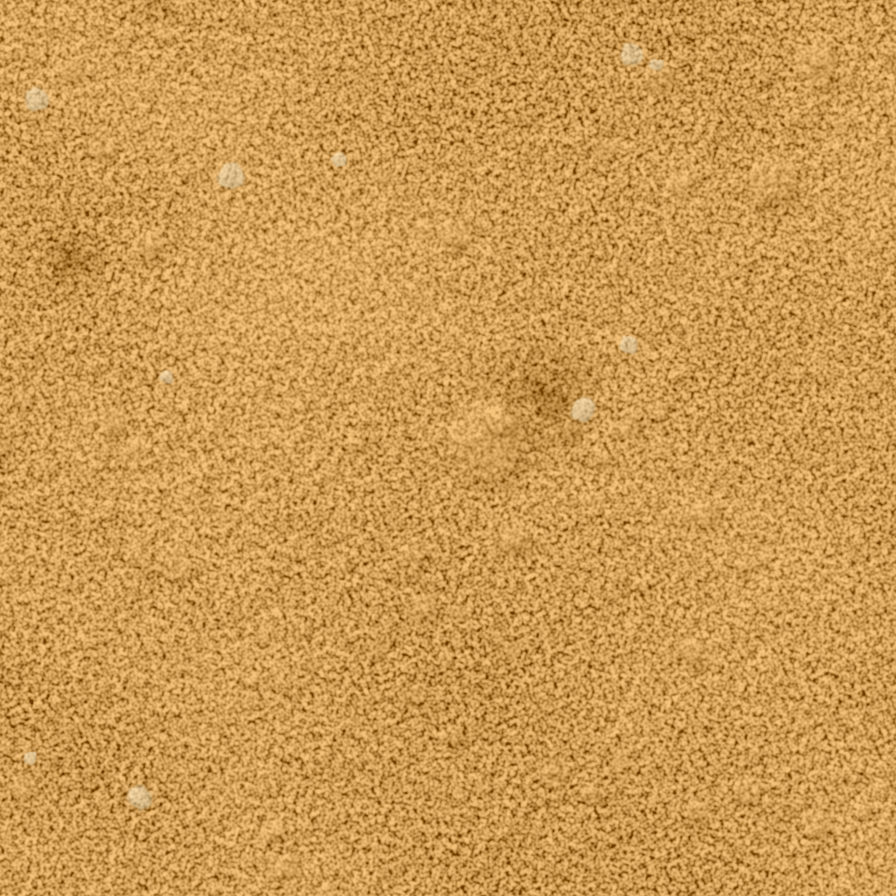
A WebGL 2 fragment shader for this texture:

```glsl
#version 300 es
precision highp float;

uniform vec2 u_resolution;
out vec4 fragColor;

const vec3 DARK_SAND = vec3(0.54, 0.34, 0.07);
const vec3 LIGHT_SAND = vec3(0.93, 0.73, 0.45);
const vec3 PEBBLE = vec3(0.84, 0.74, 0.56);
const vec2 LIGHT_DIR = vec2(-0.45, 0.89);

// Three random values in 0..1 for a grid cell
vec3 hash3(vec2 cell, float seed) {
    uvec3 v = uvec3(ivec3(vec3(cell, seed))) * 1664525u + 1013904223u;
    v.x += v.y * v.z; v.y += v.z * v.x; v.z += v.x * v.y;
    v ^= v >> 16u;
    v.x += v.y * v.z; v.y += v.z * v.x; v.z += v.x * v.y;
    return vec3(v >> 8u) * exp2(-24.0);
}

float cornerSlope(vec2 cell, vec2 offset, float seed) {
    float angle = 6.2832 * hash3(cell, seed).x;
    return dot(vec2(cos(angle), sin(angle)), offset);
}

float gradientNoise(vec2 p, float seed) {
    vec2 i = floor(p), f = p - i;
    vec2 w = f * f * f * (f * (f * 6.0 - 15.0) + 10.0);
    vec2 e = vec2(1.0, 0.0);
    float low = mix(cornerSlope(i, f, seed), cornerSlope(i + e.xy, f - e.xy, seed), w.x);
    float high = mix(cornerSlope(i + e.yx, f - e.yx, seed), cornerSlope(i + e.xx, f - e.xx, seed), w.x);
    return mix(low, high, w.y);
}

mat2 rotation(float angle) {
    float c = cos(angle), s = sin(angle);
    return mat2(c, s, -s, c);
}

// Uneven ground between the grains
float groundHeight(vec2 p) {
    return gradientNoise(p * 22.0, 1.0) + 0.7 * gradientNoise(p * 48.0, 2.0)
         + 0.45 * gradientNoise(p * 85.0, 3.0);
}

// Offset from the nearest scattered lump, in units of its radius
vec2 nearestLump(vec2 p, float cells, float chance, float clustering, float seed) {
    vec2 grid = p * cells, home = floor(grid);
    vec2 nearest = vec2(9.0);
    for (int y = -1; y <= 1; y++) {
        for (int x = -1; x <= 1; x++) {
            vec2 cell = home + vec2(x, y);
            vec3 rnd = hash3(cell, seed);
            float crowd = gradientNoise(cell / cells * 5.0, seed + 1.0);
            float odds = chance * mix(1.0, smoothstep(-0.05, 0.35, crowd) * 3.0, clustering);
            if (rnd.z < odds) {
                float radius = mix(0.2, 0.42, fract(rnd.z * 91.7));
                vec2 q = (grid - cell - rnd.xy) / radius;
                if (dot(q, q) < dot(nearest, nearest)) nearest = q;
            }
        }
    }
    return nearest;
}

float discMask(vec2 q, float softness) {
    return 1.0 - smoothstep(1.0 - softness, 1.0 + softness, length(q));
}

// x: tone change from lit dome and cast shadow, y: coverage
vec2 shadeLump(vec2 q, float strength) {
    float cover = discMask(q, 0.22);
    float shadow = discMask((q + LIGHT_DIR * 0.4) * 0.95, 0.35) * (1.0 - cover);
    float dome = 0.35 + 0.65 * dot(q, LIGHT_DIR);
    return vec2(strength * (dome * cover - 1.1 * shadow), cover);
}

void main() {
    vec2 p = gl_FragCoord.xy / u_resolution.y;

    // Ragged outlines for everything scattered
    vec2 ragged = p + 0.008 * vec2(gradientNoise(p * 55.0, 11.0), gradientNoise(p * 55.0, 12.0))
                    + 0.004 * vec2(gradientNoise(p * 120.0, 13.0), gradientNoise(p * 120.0, 14.0));

    // Broad light and dark drifts
    float drift = gradientNoise(p * 2.3, 21.0) + 0.6 * gradientNoise(rotation(0.6) * p * vec2(5.0, 8.0), 22.0);

    // Relief lit from above
    float relief = groundHeight(p) - groundHeight(p + LIGHT_DIR * 0.006);

    // Clods of three sizes
    vec2 crumbs = shadeLump(nearestLump(ragged, 42.0, 0.22, 0.9, 31.0), 0.16);
    vec2 clods = shadeLump(nearestLump(ragged, 24.0, 0.08, 0.9, 41.0), 0.20);
    vec2 slabs = shadeLump(nearestLump(ragged, 9.0, 0.04, 0.0, 51.0), 0.17);
    float clodCover = max(max(crumbs.y * 0.5, clods.y), slabs.y);

    // Soft hollows with a darker core
    vec2 hollow = nearestLump(ragged + (ragged - p) * 1.5, 9.0, 0.06, 0.0, 61.0);
    float pit = 0.17 * discMask(hollow * 0.8, 0.6) + 0.22 * discMask(hollow * 2.2, 0.5);

    // Fine grains, skewed towards dark gaps
    float grain = 0.72 * gradientNoise(rotation(0.4) * p * 147.0, 71.0)
                + 0.76 * gradientNoise(rotation(1.1) * p * 251.0, 72.0);
    grain *= (1.0 - 0.35 * clodCover) * (1.0 - 0.25 * drift);
    grain -= 0.7 * grain * grain;

    float tone = 0.715 + grain + 0.13 * drift + 0.22 * relief
               + crumbs.x + clods.x + slabs.x - pit;
    vec3 color = mix(DARK_SAND, LIGHT_SAND, clamp(tone, -0.3, 1.1));

    // A few pale pebbles
    vec2 stone = nearestLump(mix(p, ragged, 0.6), 26.0, 0.012, 0.0, 81.0);
    vec2 stoneShade = shadeLump(stone, 0.12);
    color = mix(color, PEBBLE + stoneShade.x + 0.15 * grain, stoneShade.y * 0.8);

    fragColor = vec4(clamp(color, 0.0, 1.0), 1.0);
}
```
